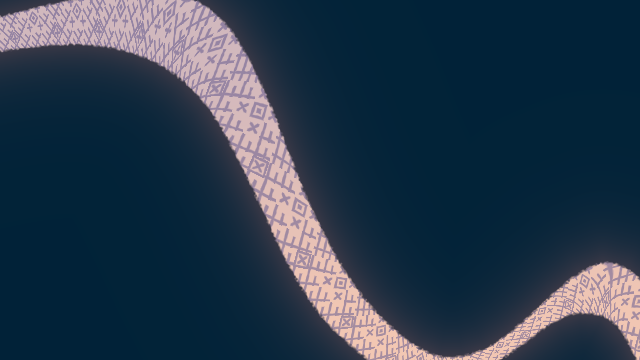
A WebGL 2 fragment shader for this background:

```glsl
#version 300 es
precision highp float;
// A woven ribbon sweeping down a deep blue field, with a warm halo around it.
// Two Hermite splines bound the cloth; a sheared diagonal grid carries its
// stitched motifs, and the distance to both borders drives the halo.
uniform vec2 u_resolution;
out vec4 fragColor;

// Spline knots: x, height, slope
const vec3 TOP[12] = vec3[12](
    vec3(0.0, 0.954, 0.24), vec3(0.2, 1.0, 0.16), vec3(0.4, 1.025, 0.0),
    vec3(0.58, 0.977, -0.7), vec3(0.725, 0.769, -2.15), vec3(0.856, 0.444, -2.25),
    vec3(1.053, 0.125, -1.0), vec3(1.25, 0.008, 0.0), vec3(1.385, 0.054, 0.7),
    vec3(1.52, 0.168, 0.92), vec3(1.69, 0.271, 0.0), vec3(1.778, 0.225, -0.9));
const vec3 BOTTOM[12] = vec3[12](
    vec3(0.0, 0.856, 0.18), vec3(0.2, 0.876, 0.0), vec3(0.405, 0.838, -0.42),
    vec3(0.602, 0.664, -1.55), vec3(0.775, 0.317, -2.1), vec3(0.949, 0.0625, -0.9),
    vec3(1.2, -0.08, 0.0), vec3(1.389, 0.0, 0.6), vec3(1.493, 0.074, 0.75),
    vec3(1.62, 0.13, 0.0), vec3(1.7245, 0.079, -1.35), vec3(1.778, -0.02, -2.0));

float hash(vec2 p) {
    return fract(sin(dot(p, vec2(127.1, 311.7))) * 43758.5453);
}

float noise(vec2 p) {
    vec2 i = floor(p), f = smoothstep(0.0, 1.0, fract(p));
    return mix(mix(hash(i), hash(i + vec2(1, 0)), f.x),
               mix(hash(i + vec2(0, 1)), hash(i + vec2(1, 1)), f.x), f.y);
}

// Height of one ribbon border at x
float border(bool upper, float x) {
    int i = 0;
    while (i < 10 && x > (upper ? TOP[i + 1].x : BOTTOM[i + 1].x)) i++;
    vec3 a = upper ? TOP[i] : BOTTOM[i];
    vec3 b = upper ? TOP[i + 1] : BOTTOM[i + 1];
    float w = b.x - a.x, t = (x - a.x) / w, r = 1.0 - t;
    return r * r * ((1.0 + 2.0 * t) * a.y + t * w * a.z)
         + t * t * ((3.0 - 2.0 * t) * b.y - r * w * b.z);
}

float borderSlope(bool upper, float x) {
    return (border(upper, x + 0.004) - border(upper, x - 0.004)) / 0.008;
}

float segment(vec2 p, vec2 a, vec2 b) {
    vec2 d = b - a;
    return length(p - a - d * clamp(dot(p - a, d) / dot(d, d), 0.0, 1.0));
}

// Distance to the nearest border, for the halo
float haloDistance(vec2 p) {
    float d = 9.0, x = -0.08;
    vec2 a = vec2(x, border(true, x)), b = vec2(x, border(false, x));
    for (int i = 0; i < 30; i++) {
        x += 0.065;
        vec2 c = vec2(x, border(true, x)), e = vec2(x, border(false, x));
        d = min(d, min(segment(p, a, c), segment(p, b, e)));
        a = c;
        b = e;
    }
    return d;
}

// Distance to the stitches, in grid cells
float stitches(vec2 q) {
    vec2 cell = floor(q + 0.5), f = q - cell, g = abs(f);
    float along = mod(cell.x + cell.y, 8.0), across = cell.x - cell.y;
    float box = max(g.x, g.y);
    float cross = max(abs(g.x - g.y) * 0.7, box - 0.2);
    if (along == 0.0 && across == 0.0)                       // nested squares
        return min(abs(box - 0.36), box - 0.06);
    if (along == 4.0 && across == -2.0)                      // framed cross
        return min(abs(box - 0.44), cross);
    if (abs(across) == 1.0 && (along == 1.0 || along == 7.0))
        return cross;
    if (across >= 0.0 && along > 2.0 && along < 6.0)         // lattice bars
        return min(abs(g.x - 0.25), abs(f.y));
    float hook = min(abs(f.x + 0.38), abs(f.y - 0.36));
    return min(hook, max(abs(f.x - 0.12), -0.1 - f.y));
}

void main() {
    vec2 p = gl_FragCoord.xy / u_resolution.y;
    float top = border(true, p.x), bottom = border(false, p.x);
    float topSlope = borderSlope(true, p.x), bottomSlope = borderSlope(false, p.x);

    // Field and halo
    float halo = exp(-haloDistance(p) / 0.085);
    vec3 color = vec3(0.005, 0.135, 0.22) + vec3(0.22, 0.085, 0.055) * halo;

    // Ribbon coordinates, sheared so that cross sections stand on the curve
    float height = max(top - bottom, 0.01), t = (p.y - bottom) / height;
    float slope = 0.5 * (topSlope + bottomSlope);
    float u = p.x + (t - 0.5) * slope * height / (1.0 + slope * slope);
    float run = 4.0 * (u - 0.6875) / 0.118, rise = 2.2 * (t - 0.74);
    float thread = stitches(vec2(run + rise, run - rise));
    thread += 0.05 * (noise(p * 130.0) - 0.5);

    // Cloth and thread
    vec3 cloth = mix(vec3(0.95, 0.78, 0.70), vec3(0.82, 0.72, 0.74), smoothstep(0.0, 0.9, p.y));
    vec3 dye = mix(vec3(0.62, 0.53, 0.62), vec3(0.55, 0.49, 0.63), p.y);
    cloth = mix(cloth, dye, 0.9 * (1.0 - smoothstep(0.035, 0.13, thread)));

    // Frayed, soft borders
    float inside = min((top - p.y) / sqrt(1.0 + topSlope * topSlope),
                       (p.y - bottom) / sqrt(1.0 + bottomSlope * bottomSlope));
    inside += 0.006 * (noise(p * 160.0) - 0.5);
    color = mix(color, cloth, smoothstep(-0.004, 0.005, inside));
    fragColor = vec4(color, 1.0);
}
```
